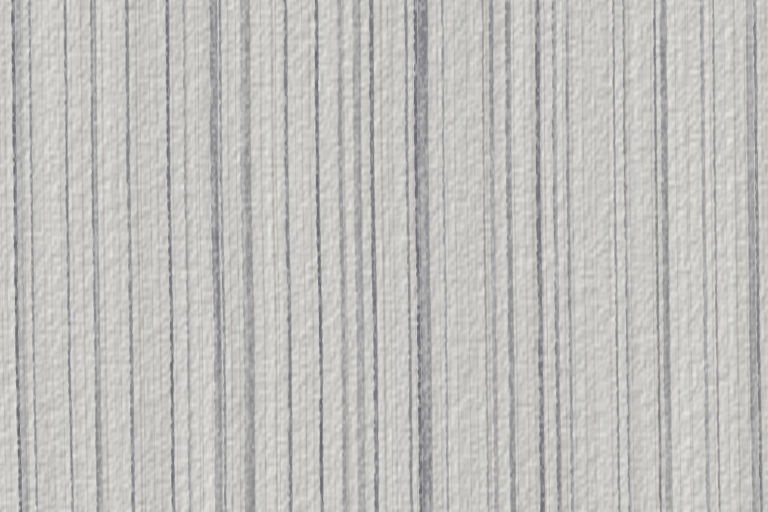
Reproduce this texture procedurally as a Shadertoy shader.

```glsl
// Striped woven wallpaper: vertical blue-grey and beige threads on an off-white ground.
// Each thread family is a jittered 1D cell pattern whose edges are frayed by noise;
// fine ribs and an embossed grain shade the plaster-like surface.

#define LEAN 0.013          // sideways drift of threads over the canvas height
#define WOBBLE 0.003        // slow waviness of the threads
#define INK_SPACING 0.058   // mean gap between blue-grey threads
#define BAND_SPACING 0.150  // mean gap between wide, worn bands
#define BEIGE_SPACING 0.0165
#define FRAY 0.0034         // roughness of thread edges
#define RIB_DEPTH 0.085
#define GRAIN_DEPTH 0.080
#define GROUND vec3(0.797, 0.795, 0.783)
#define BEIGE vec3(0.655, 0.637, 0.612)
#define INK vec3(0.385, 0.390, 0.425)

float hash(vec2 p) {
    vec3 q = fract(vec3(p.xyx) * 0.1031);
    q += dot(q, q.yzx + 33.33);
    return fract((q.x + q.y) * q.z);
}

float noise(vec2 p) {
    vec2 cell = floor(p), f = fract(p);
    f = f * f * (3.0 - 2.0 * f);
    float low = mix(hash(cell), hash(cell + vec2(1, 0)), f.x);
    float high = mix(hash(cell + vec2(0, 1)), hash(cell + vec2(1, 1)), f.x);
    return mix(low, high, f.y);
}

// Coverage of randomly placed threads; halfWidth holds the thinnest and widest
float threads(float x, float spacing, vec2 halfWidth, float seed, float soft) {
    float cover = 0.0;
    float home = floor(x / spacing);
    for (float i = -1.0; i <= 1.0; i++) {
        float id = home + i;
        float centre = (id + 0.1 + 0.8 * hash(vec2(id, seed))) * spacing;
        float pick = hash(vec2(id, seed + 7.0));
        float w = mix(halfWidth.x, halfWidth.y, pick * pick);
        float strength = mix(0.4, 1.0, hash(vec2(id, seed + 13.0)));
        float edge = 1.0 - smoothstep(w - soft, w + soft, abs(x - centre));
        cover = max(cover, edge * strength);
    }
    return cover;
}

void mainImage(out vec4 fragColor, in vec2 fragCoord) {
    vec2 p = fragCoord / iResolution.y;
    float soft = 0.0010 + 0.5 / iResolution.y;

    // Thread coordinate: leaning, gently wavy
    float x = p.x + LEAN * p.y + WOBBLE * (noise(vec2(p.x * 2.0, p.y * 3.0)) - 0.5);

    // Wear pattern, stretched along the threads
    float fine = noise(vec2(x * 240.0, p.y * 125.0));
    float coarse = noise(vec2(x * 90.0 + 50.0, p.y * 32.0));
    float wear = mix(fine, coarse, 0.4);
    float frayed = x + FRAY * (wear - 0.5);

    // Ribbed ground with broad and narrow ridges
    float ribs = 0.45 * noise(vec2(x * 55.0, p.y * 0.8))
               + 0.55 * noise(vec2(x * 150.0, p.y * 1.6 + 20.0)) - 0.5;
    vec3 color = GROUND + RIB_DEPTH * ribs;

    // Thin beige threads
    float beige = threads(x + 0.3 * (frayed - x), BEIGE_SPACING, vec2(0.0007, 0.0024), 3.0, soft);
    color = mix(color, BEIGE, 0.70 * beige * mix(0.75, 1.0, coarse));

    // Blue-grey threads and worn bands
    float thin = threads(frayed, INK_SPACING, vec2(0.0020, 0.0056), 31.0, soft);
    float band = threads(frayed, BAND_SPACING, vec2(0.0040, 0.0110), 57.0, soft);
    band *= 0.35 + 0.5 * noise(vec2(x * 190.0, p.y * 2.0));
    float ink = max(thin, band) * mix(0.55, 1.0, smoothstep(0.2, 0.65, wear));
    color = mix(color, INK, 0.92 * ink);

    // Embossed grain lit from the upper left
    vec2 g = p * vec2(165.0, 120.0);
    float relief = noise(g) - noise(g + vec2(-0.7, 0.7));
    relief += 0.5 * (noise(g * 0.45 + 9.0) - noise(g * 0.45 + vec2(8.4, 9.6)));
    color += GRAIN_DEPTH * relief * (1.0 - 0.4 * ink);

    fragColor = vec4(clamp(color, 0.0, 1.0), 1.0);
}
```
